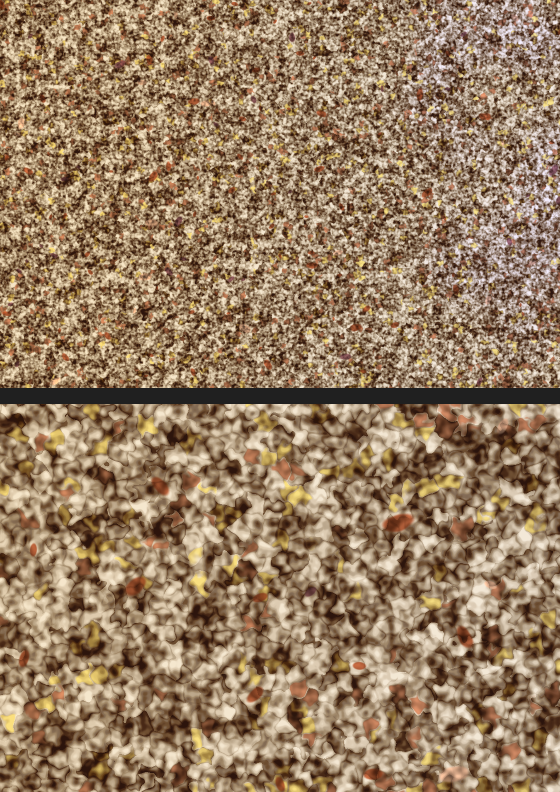
Top, the full canvas; bottom, a detail of the centre.
Reproduce this texture procedurally as a Shadertoy shader.

```glsl
// Coarse ground meal: pale crumbs, dark gaps, yellow specks and russet husk flakes.

vec3 hash3(vec2 p) {
    vec3 q = fract(p.xyx * vec3(0.1031, 0.1030, 0.0973));
    q += dot(q, q.yxz + 33.33);
    return fract((q.xxy + q.yzz) * q.zyx);
}

vec2 gradient(vec2 cell) {
    float angle = 6.2832 * hash3(cell + 71.0).x;
    return vec2(cos(angle), sin(angle));
}

float gradientNoise(vec2 p) {
    vec2 i = floor(p), f = fract(p);
    vec2 u = f * f * f * (f * (f * 6.0 - 15.0) + 10.0);
    vec2 e = vec2(1.0, 0.0);
    float low = mix(dot(gradient(i), f), dot(gradient(i + e), f - e), u.x);
    float high = mix(dot(gradient(i + e.yx), f - e.yx), dot(gradient(i + 1.0), f - 1.0), u.x);
    return mix(low, high, u.y);
}

// Nearest crumb: x = gap to the neighbouring crumb, yz = random traits
vec3 crumbs(vec2 p) {
    vec2 i = floor(p);
    float nearest = 9.0, second = 9.0;
    vec2 traits = vec2(0.0);
    for (int y = -1; y <= 1; y++)
    for (int x = -1; x <= 1; x++) {
        vec2 cell = i + vec2(x, y);
        vec3 h = hash3(cell);
        float d = length(cell + h.xy - p);
        if (d < nearest) {
            second = nearest;
            nearest = d;
            traits = vec2(h.z, hash3(cell + 193.0).x);
        } else second = min(second, d);
    }
    return vec3(second - nearest, traits);
}

// Tone in standard deviations to the meal's colours
vec3 mealColor(float tone) {
    vec3 c = mix(vec3(0.17, 0.08, 0.05), vec3(0.28, 0.16, 0.09), smoothstep(-2.6, -1.75, tone));
    c = mix(c, vec3(0.43, 0.31, 0.20), smoothstep(-1.75, -1.04, tone));
    c = mix(c, vec3(0.51, 0.42, 0.34), smoothstep(-1.04, -0.52, tone));
    c = mix(c, vec3(0.62, 0.53, 0.42), smoothstep(-0.52, 0.0, tone));
    c = mix(c, vec3(0.73, 0.66, 0.57), smoothstep(0.0, 0.61, tone));
    c = mix(c, vec3(0.86, 0.80, 0.72), smoothstep(0.61, 1.4, tone));
    return mix(c, vec3(0.95, 0.91, 0.85), smoothstep(1.5, 2.5, tone));
}

// Sparse elongated husks in rust, plum and pinkish tan
vec3 addFlakes(vec3 color, vec2 p, float shade) {
    vec2 q = p * 15.0, i = floor(q);
    float ragged = 0.28 * gradientNoise(p * 75.0);
    for (int y = -1; y <= 1; y++)
    for (int x = -1; x <= 1; x++) {
        vec2 cell = i + vec2(x, y);
        vec3 place = hash3(cell + 311.0), kind = hash3(cell + 577.0);
        if (kind.x > 0.4) continue;
        float a = 6.2832 * place.z;
        vec2 d = mat2(cos(a), sin(a), -sin(a), cos(a)) * (q - cell - place.xy);
        float size = mix(0.08, 0.25, kind.y * kind.y);
        float shape = length(d / (size * vec2(1.0, 0.55))) - 1.0 + ragged;
        vec3 husk = mix(vec3(0.52, 0.23, 0.11), vec3(0.40, 0.22, 0.24), step(0.6, kind.z));
        husk = mix(husk, vec3(0.77, 0.59, 0.48), step(0.82, kind.z));
        husk *= 1.0 + 0.17 * shade;
        color = mix(color, husk, 0.85 * (1.0 - smoothstep(-0.2, 0.2, shape)));
    }
    return color;
}

vec3 meal(vec2 p) {
    float left = 1.0 - smoothstep(0.2, 1.1, p.x);

    // Crumbs with warped outlines
    vec2 warp = vec2(gradientNoise(p * 110.0), gradientNoise(p * 110.0 + 47.0));
    vec3 crumb = crumbs(p * 78.0 + 0.7 * warp);

    // Clumps lit from the upper left, coarser on the left side
    vec2 clump = p * 24.0;
    float relief = gradientNoise(clump) - gradientNoise(clump + vec2(-0.28, 0.32));
    float tone = 1.8 * (crumb.y - 0.5) + 0.9 * (smoothstep(0.0, 0.45, crumb.x) - 0.6);
    tone += 1.5 * gradientNoise(p * 42.0 + 9.0) + 2.3 * gradientNoise(p * 96.0 + 23.0);
    tone += 1.9 * gradientNoise(p * 160.0 + 5.0) + 0.6 * gradientNoise(p * 9.0);
    tone += mix(0.5, 1.5, left) * relief;
    tone = 1.1 * tone + 0.03;
    vec3 color = mealColor(tone);

    // Yellow and russet crumbs
    float body = smoothstep(0.0, 0.25, crumb.x);
    color *= mix(vec3(1.0), vec3(1.02, 0.97, 0.62), body * step(0.91, crumb.z));
    vec3 russet = vec3(0.50, 0.27, 0.16) * (1.0 + 0.22 * tone);
    color = mix(color, russet, 0.75 * body * step(crumb.z, 0.075));
    color = addFlakes(color, p, tone);

    // Warm left, floury lilac patches towards the right
    float drift = 0.25 * gradientNoise(p * 5.0);
    float flour = 1.0 - smoothstep(0.05, 0.45, length((p - vec2(1.42, 0.45)) * vec2(1.0, 0.9)) + drift);
    flour += 0.7 * (1.0 - smoothstep(0.05, 0.3, length(p - vec2(1.24, 0.98)) + drift));
    color *= mix(vec3(1.0), vec3(1.02, 0.99, 0.91), left);
    return color * mix(vec3(1.0), vec3(1.01, 1.03, 1.19), min(flour, 1.0));
}

void mainImage(out vec4 fragColor, in vec2 fragCoord) {
    // Four samples per pixel smooth the crumb edges
    vec3 sum = vec3(0.0);
    for (int k = 0; k < 4; k++) {
        vec2 offset = vec2(k % 2, k / 2) * 0.5 - 0.25;
        sum += meal((fragCoord + offset) / iResolution.y);
    }
    fragColor = vec4(clamp(sum * 0.25, 0.0, 1.0), 1.0);
}
```
